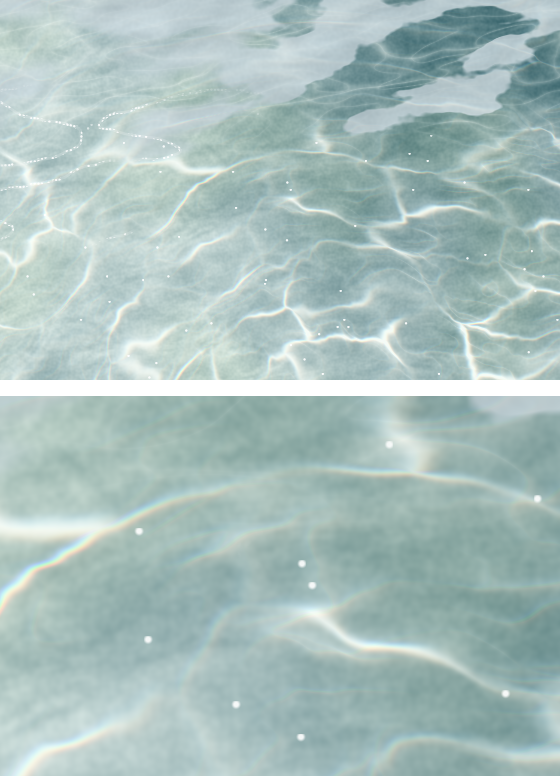
Top: the whole. Bottom: its middle third, enlarged.
This texture is drawn by a WebGL 2 fragment shader. Its source:

```glsl
#version 300 es
precision highp float;
// Sunlit shallow water: a pale-to-deep teal bed under a net of light veins,
// made from warped cell borders with slight colour dispersion. Stretched
// gradient noise gives sky reflections, streaks, ripple rings and fine glints.

uniform vec2 u_resolution;
out vec4 outColor;

const vec3 DEEP = vec3(0.29, 0.45, 0.475);
const vec3 PALE = vec3(0.85, 0.91, 0.895);
const vec3 SKY = vec3(0.745, 0.805, 0.83);
const vec3 SUN = vec3(0.98, 1.00, 0.98);
const vec3 GREEN_TINT = vec3(0.01, 0.012, -0.02);
const vec2 CELL_DENSITY = vec2(3.7, 6.2);  // veins per canvas height
const vec2 DISPERSION = vec2(0.0022, -0.0015);
const float VEIN_WIDTH = 0.075;
const float GLINT_SPACING = 0.0095;

vec2 hash2(vec2 p) {
    vec3 h = fract(p.xyx * vec3(0.1031, 0.1030, 0.0973));
    h += dot(h, h.yzx + 33.33);
    return fract((h.xx + h.yz) * h.zy);
}

vec2 gradient(vec2 cell) {
    float a = 6.28318 * hash2(cell).x;
    return vec2(cos(a), sin(a));
}

float gnoise(vec2 p) {
    vec2 i = floor(p), f = p - i;
    vec2 u = f * f * f * (f * (f * 6.0 - 15.0) + 10.0);
    vec2 e = vec2(0.0, 1.0);
    float bottom = mix(dot(gradient(i), f), dot(gradient(i + e.yx), f - e.yx), u.x);
    float top = mix(dot(gradient(i + e), f - e), dot(gradient(i + 1.0), f - 1.0), u.x);
    return mix(bottom, top, u.y);
}

vec2 gnoise2(vec2 p) {
    return vec2(gnoise(p), gnoise(p + 37.4));
}

float fbm(vec2 p) {
    return gnoise(p) + 0.5 * gnoise(p * 2.1 + 8.3) + 0.25 * gnoise(p * 4.3 + 3.7);
}

float ridge(vec2 p, float sharpness) {
    return pow(1.0 - abs(gnoise(p)), sharpness);
}

vec2 rotate(vec2 p, float a) {
    return vec2(cos(a) * p.x + sin(a) * p.y, cos(a) * p.y - sin(a) * p.x);
}

// Gap between the nearest two cell centres: zero on the borders
float cellGap(vec2 p) {
    vec2 cell = floor(p);
    float near = 9.0, second = 9.0;
    for (int y = -1; y <= 1; y++)
    for (int x = -1; x <= 1; x++) {
        vec2 c = cell + vec2(x, y);
        float d = length(c + 0.1 + 0.8 * hash2(c) - p);
        second = min(second, max(near, d));
        near = min(near, d);
    }
    return second - near;
}

// Bright veins with a soft halo, plus fainter folded strands
float caustics(vec2 p) {
    vec2 q = vec2(p.x, p.y + 0.3 * p.y * p.y) - vec2(0.75, 0.35);
    q = rotate(q, mix(0.85, -0.1, smoothstep(0.0, 1.4, p.x)));
    q += 0.08 * gnoise2(q * 4.0) + 0.035 * gnoise2(q * 11.0 + 5.0);
    q += 0.009 * gnoise2(q * 32.0 + 3.0);
    float gap = cellGap(q * CELL_DENSITY + 20.0);
    float width = VEIN_WIDTH * (1.0 + 1.5 * gnoise(q * 7.0 + 11.0));
    float core = exp(-gap * gap / (width * width));
    float halo = exp(-gap / 0.22);
    float strand = ridge(q * vec2(4.0, 9.0) + 51.0, 16.0);
    float thread = ridge(q * vec2(9.0, 17.0) + 63.0, 14.0);
    float power = 0.25 + 0.75 * smoothstep(-0.3, 0.3, gnoise(p * 5.0 + 2.0));
    float patches = smoothstep(-0.3, 0.3, gnoise(p * 6.0 + 18.0));
    return power * (0.56 * core + 0.36 * halo) + patches * (0.3 * strand + 0.2 * thread);
}

// Dotted sparkles strung along thin contour lines
float glints(vec2 p) {
    float level = gnoise(p * vec2(2.6, 7.0) + 0.06 * gnoise2(p * 18.0) + 4.0) - 0.06;
    vec2 slope = vec2(dFdx(level), dFdy(level)) * u_resolution.y;
    float line = 1.0 - smoothstep(0.002, 0.005, abs(level) / max(length(slope), 0.3));
    vec2 cell = floor(p / GLINT_SPACING);
    vec2 h = hash2(cell + 70.0);
    float d = length(p / GLINT_SPACING - cell - 0.3 - 0.4 * h);
    float bead = (1.0 - smoothstep(0.15, 0.5, d)) * step(0.35, h.x);
    float zone = smoothstep(0.34, 0.4, p.y) * smoothstep(0.8, 0.7, p.y)
        * smoothstep(0.75, 0.5, p.x) * smoothstep(-0.2, 0.0, gnoise(p * 4.0 + 9.0));
    float stray = (1.0 - smoothstep(0.15, 0.5, d)) * step(0.996, h.y);
    return max(line * zone * (0.2 + 0.8 * bead), stray * smoothstep(0.75, 0.6, p.y));
}

void main() {
    vec2 p = gl_FragCoord.xy / u_resolution.y;
    vec2 slant = vec2(p.x, p.y - 0.15 * p.x);
    vec2 flow = slant + 0.05 * gnoise2(slant * vec2(3.0, 7.0))
        + 0.012 * gnoise2(slant * vec2(12.0, 22.0));

    // Bed: pale at left, deepest at upper right
    float tone = mix(0.73, 0.33, smoothstep(0.35, 1.2, p.x + 0.4 * (p.y - 0.3)));
    tone -= 0.3 * smoothstep(0.5, 0.85, p.y) * smoothstep(0.6, 1.1, p.x);
    tone += 0.16 * smoothstep(0.4, 0.0, p.y) * smoothstep(0.6, 1.3, p.x);
    tone += 0.22 * fbm(flow * vec2(2.6, 4.5) + 6.0);
    tone += 0.17 * fbm(flow * vec2(11.0, 24.0));
    float rings = sin(48.0 * gnoise(flow * vec2(3.5, 7.0) + 15.0));
    tone += 0.03 * rings * smoothstep(-0.1, 0.3, gnoise(p * 5.0 + 31.0));
    tone += 0.07 * gnoise(p * 65.0) + 0.07 * gnoise(p * 125.0);
    vec3 color = mix(DEEP, PALE, clamp(tone, -0.15, 1.0));
    color += GREEN_TINT * smoothstep(-0.2, 0.3, gnoise(p * 2.5 + 22.0));

    // Sky reflections: soft veil at left, crisp patches at right
    float sky = fbm(flow * vec2(2.5, 6.2) + 12.0) + 0.06 * gnoise(p * vec2(45.0, 70.0));
    sky += mix(-0.75, 0.08, smoothstep(0.45, 0.88, p.y)) + 0.15 * smoothstep(0.8, 0.3, p.x);
    float edge = mix(0.5, 0.06, smoothstep(0.3, 0.85, p.x));
    float veil = smoothstep(-0.5 * edge, edge, sky);
    vec3 reflection = SKY + 0.08 * fbm(flow * vec2(5.0, 14.0)) + 0.02 * gnoise(p * 90.0);
    color = mix(color, reflection, 0.88 * veil);

    // Sunlight, dispersed by channel and fading toward the far water
    vec3 light = vec3(caustics(p - DISPERSION), caustics(p), caustics(p + DISPERSION));
    light *= 1.0 - 0.75 * smoothstep(0.52, 0.8, p.y);
    float streak = ridge(flow * vec2(2.6, 10.0) + 44.0, 18.0)
        + 0.7 * ridge(flow * vec2(6.0, 22.0) + 29.0, 14.0);
    light += 0.3 * streak * smoothstep(0.5, 0.8, p.y) * (1.0 - 0.65 * veil);
    color = mix(color, SUN, clamp(light, 0.0, 0.95));
    color = mix(color, vec3(1.0), 0.9 * glints(p));

    outColor = vec4(clamp(color, 0.0, 1.0), 1.0);
}
```
